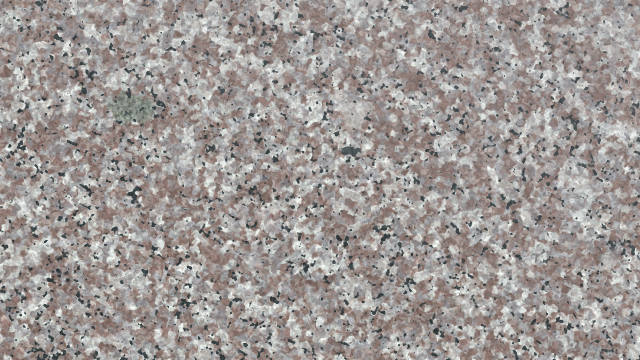
Reproduce this texture procedurally as a WebGL 2 fragment shader.

```glsl
#version 300 es
precision highp float;
// Polished granite: pink, grey and white grains with ragged dark specks.

uniform vec2 u_resolution;
out vec4 fragColor;

const vec3 PINK  = vec3(0.550, 0.475, 0.450);
const vec3 GREY  = vec3(0.615, 0.615, 0.625);
const vec3 WHITE = vec3(0.800, 0.815, 0.800);
const vec3 DARK  = vec3(0.180, 0.220, 0.230);
const vec3 GREEN = vec3(0.500, 0.540, 0.500);
const vec3 MEAN  = vec3(0.630, 0.615, 0.605);

float hash(vec2 p) {
    return fract(sin(dot(p, vec2(127.1, 311.7))) * 43758.5453);
}

vec2 hash2(vec2 p) {
    return vec2(hash(p), hash(p + vec2(37.3, 91.7)));
}

float noise(vec2 p) {
    vec2 cell = floor(p);
    vec2 f = fract(p);
    f = f * f * (3.0 - 2.0 * f);
    float low = mix(hash(cell), hash(cell + vec2(1.0, 0.0)), f.x);
    float high = mix(hash(cell + vec2(0.0, 1.0)), hash(cell + 1.0), f.x);
    return mix(low, high, f.y);
}

vec2 rotate(vec2 p, float angle) {
    float c = cos(angle), s = sin(angle);
    return mat2(c, s, -s, c) * p;
}

vec2 warp(vec2 p, float frequency, float amount) {
    vec2 q = p * frequency;
    return p + amount * (vec2(noise(q), noise(q + 53.1)) - 0.5);
}

// Colour of one grain; neighbouring grains tend to share a mineral.
vec3 mineral(vec2 cell, float frequency) {
    float cluster = noise(rotate(cell / frequency, 0.6) * 19.0 + 7.7);
    float kind = 0.5 + 0.8 * (hash(cell + 11.3) - 0.5) + 0.45 * (cluster - 0.5);
    vec3 color = kind < 0.42 ? PINK : (kind < 0.63 ? GREY : WHITE);
    return color * (0.89 + 0.22 * hash(cell + 23.9));
}

// Cellular grains blended softly across their borders.
vec3 grains(vec2 p, float frequency, float sharpness) {
    vec2 q = p * frequency;
    vec2 base = floor(q);
    vec3 sum = vec3(0.0);
    float total = 0.0;
    for (int y = -1; y <= 1; y++) {
        for (int x = -1; x <= 1; x++) {
            vec2 cell = base + vec2(x, y);
            vec2 d = cell + hash2(cell) - q;
            float weight = exp(-sharpness * dot(d, d));
            sum += weight * mineral(cell, frequency);
            total += weight;
        }
    }
    return sum / total;
}

// Coverage of ragged dark specks, denser inside clusters.
float specks(vec2 p) {
    float body = 0.62 * noise(rotate(p, 0.5) * 88.0) + 0.38 * noise(rotate(p, 1.1) * 165.0);
    float cluster = noise(rotate(p, 0.9) * 24.0 + 31.0) - 0.5;
    return smoothstep(0.66, 0.83, body + 0.22 * cluster);
}

// Ragged elliptical patch.
float patchMask(vec2 p, vec2 center, vec2 radius) {
    vec2 q = (warp(p, 70.0, 0.026) - center) / radius;
    return smoothstep(1.15, 0.85, length(q));
}

void main() {
    // One unit is the canvas height.
    vec2 p = gl_FragCoord.xy / u_resolution.y;

    // Coarse and fine grains with irregular borders.
    vec2 bent = warp(p, 110.0, 0.012);
    vec3 color = mix(grains(bent, 60.0, 9.0), grains(bent + 5.0, 112.0, 9.0), 0.36);
    color = MEAN + 1.22 * (color - MEAN);

    // Fine crystal texture.
    float fine = noise(rotate(p, 0.3) * 150.0) + 0.7 * noise(rotate(p, 0.8) * 250.0) - 0.85;
    color *= 1.0 + 0.20 * fine;

    // Pale, green and dark inclusions.
    float pale = patchMask(p, vec2(0.99, 0.685), vec2(0.042, 0.034));
    color = mix(color, WHITE * (1.0 + 0.15 * fine), 0.6 * pale);
    float green = patchMask(p, vec2(0.363, 0.70), vec2(0.060, 0.046));
    color = mix(color, GREEN * (1.0 + 0.45 * fine), 0.85 * green);
    float dark = patchMask(p, vec2(0.972, 0.578), vec2(0.025, 0.018));

    // Dark specks.
    float mica = max(specks(p), 0.92 * dark);
    color = mix(color, DARK * (1.0 + 0.4 * fine), 0.92 * mica);

    // Faint cool sheen towards the top right.
    float sheen = smoothstep(0.5, 1.7, 0.45 * p.x + p.y);
    color = mix(color, vec3(0.68, 0.67, 0.70), 0.18 * sheen);

    fragColor = vec4(clamp(color, 0.0, 1.0), 1.0);
}
```
